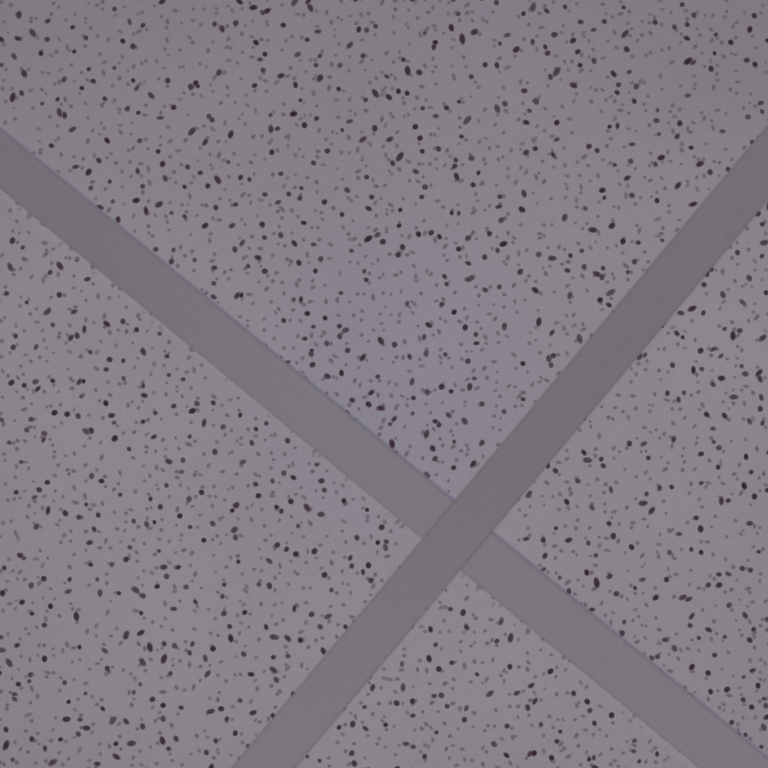
Write a WebGL 2 fragment shader that draws this texture.

```glsl
#version 300 es
precision highp float;
// Speckled acoustic ceiling tiles divided by two crossing metal rails.
// Pits are jittered ellipses on two grids; each rail is the strip between
// two slightly converging lines, with thin lips and shadows at its sides.
uniform vec2 u_resolution;
out vec4 fragColor;

const vec3 TILE = vec3(0.545, 0.522, 0.551);
const vec3 TILE_TOP = vec3(0.520, 0.494, 0.532);
const vec3 BLUE_TINT = vec3(-0.006, 0.000, 0.016);
const vec3 PIT_FAINT = vec3(0.365, 0.325, 0.355);
const vec3 PIT_DARK = vec3(0.215, 0.160, 0.190);
const vec3 RAIL_LIGHT = vec3(0.482, 0.464, 0.484);
const vec3 RAIL_DARK = vec3(0.456, 0.436, 0.459);
const vec3 LIP = vec3(0.560, 0.526, 0.548);
const vec3 EDGE_BLUE = vec3(0.405, 0.395, 0.470);
const vec3 EDGE_DARK = vec3(0.385, 0.355, 0.385);

// Rail edges: start point in xy, end point in zw
const vec4 FALL_TOP = vec4(0.0, 0.833, 1.0, 0.013);
const vec4 FALL_BOTTOM = vec4(0.0, 0.755, 0.911, 0.0);
const vec4 RISE_LEFT = vec4(0.302, 0.0, 1.0, 0.837);
const vec4 RISE_RIGHT = vec4(0.384, 0.0, 1.0, 0.740);

const float FAINT_CELLS = 68.0, FAINT_SHARE = 0.68, FAINT_RADIUS = 0.0024;
const float DARK_CELLS = 46.0, DARK_SHARE = 0.50, DARK_RADIUS = 0.0034;
const float GRID_TURN = 0.69;
const float SOFTNESS = 0.0013;
const float GRAIN = 0.012;

float hash(vec2 p) {
  return fract(sin(dot(p, vec2(127.1, 311.7))) * 43758.5453);
}

float valueNoise(vec2 p) {
  vec2 i = floor(p), f = fract(p);
  f = f * f * (3.0 - 2.0 * f);
  return mix(mix(hash(i), hash(i + vec2(1, 0)), f.x),
             mix(hash(i + vec2(0, 1)), hash(i + vec2(1, 1)), f.x), f.y);
}

mat2 rotation(float a) {
  float c = cos(a), s = sin(a);
  return mat2(c, s, -s, c);
}

// Signed distance to a line, positive on its left
float side(vec2 p, vec4 line) {
  vec2 d = normalize(line.zw - line.xy);
  return dot(p - line.xy, vec2(-d.y, d.x));
}

// Coverage by randomly turned elliptical pits
float pits(vec2 p, float cells, float share, float radius, float seed, float soft) {
  vec2 home = floor(p * cells);
  float cover = 0.0;
  for (int y = -1; y <= 1; y++) {
    for (int x = -1; x <= 1; x++) {
      vec2 id = home + vec2(x, y);
      vec2 key = id + seed;
      if (hash(key + 3.7) > share) continue;
      vec2 jitter = vec2(hash(key + 11.3), hash(key + 29.1));
      vec2 q = rotation(6.283 * hash(key + 47.9)) * (p - (id + jitter) / cells);
      float size = radius * mix(0.75, 1.15, hash(key + 61.3));
      float stretch = mix(1.0, 1.8, pow(hash(key + 83.7), 3.0));
      float d = length(q * vec2(1.0 / stretch, 1.1)) - size;
      float strength = mix(0.65, 1.0, hash(key + 97.1));
      cover = max(cover, strength * (1.0 - smoothstep(-soft, soft, d)));
    }
  }
  return cover;
}

// Thin soft stripe centred on distance zero
float stripe(float d, float width) {
  return exp(-d * d / (width * width));
}

void main() {
  vec2 uv = gl_FragCoord.xy / u_resolution;
  float soft = max(SOFTNESS, 0.8 / min(u_resolution.x, u_resolution.y));

  // Tile shading, with a cool glow above the crossing
  vec3 color = mix(TILE, TILE_TOP, smoothstep(0.5, 1.0, uv.y));
  vec2 glow = uv - vec2(0.52, 0.49);
  color += BLUE_TINT * exp(-25.0 * dot(glow, glow));
  color *= 1.0 - 0.03 * smoothstep(0.4, 0.75, length(uv - 0.5));
  color += 0.012 * (valueNoise(uv * 9.0) - 0.5);

  // Faint pinholes, then larger dark pits
  vec2 p = rotation(GRID_TURN) * uv;
  float faint = pits(p, FAINT_CELLS, FAINT_SHARE, FAINT_RADIUS, 5.0, soft * 1.2);
  float dark = pits(p, DARK_CELLS, DARK_SHARE, DARK_RADIUS, 213.0, soft * 1.2);
  color = mix(color, PIT_FAINT, 0.8 * faint);
  color = mix(color, PIT_DARK, dark);

  // Falling rail with a pale lower lip and a bluish upper edge
  float top = side(uv, FALL_TOP), bottom = side(uv, FALL_BOTTOM);
  float lip = smoothstep(-0.011, -0.007, bottom);
  color = mix(color, LIP, 0.6 * lip * (1.0 - smoothstep(-soft, soft, top)));
  float fall = smoothstep(-soft, soft, min(-top, bottom));
  color = mix(color, mix(RAIL_DARK, RAIL_LIGHT, smoothstep(0.0, 0.45, uv.x)), fall);
  color = mix(color, EDGE_BLUE, 0.6 * stripe(top, 0.0025));
  color = mix(color, EDGE_DARK, 0.25 * stripe(bottom, 0.0018));

  // Rising rail lies on top
  float left = side(uv, RISE_LEFT), right = side(uv, RISE_RIGHT);
  float rise = smoothstep(-soft, soft, min(-left, right));
  color = mix(color, mix(RAIL_LIGHT, RAIL_DARK, smoothstep(0.0, 0.5, uv.y)), rise);
  color = mix(color, EDGE_DARK, 0.35 * stripe(left, 0.002));
  color = mix(color, EDGE_DARK, 0.35 * stripe(right, 0.002));

  color += GRAIN * (valueNoise(uv * 300.0) - 0.5);
  fragColor = vec4(color, 1.0);
}
```
